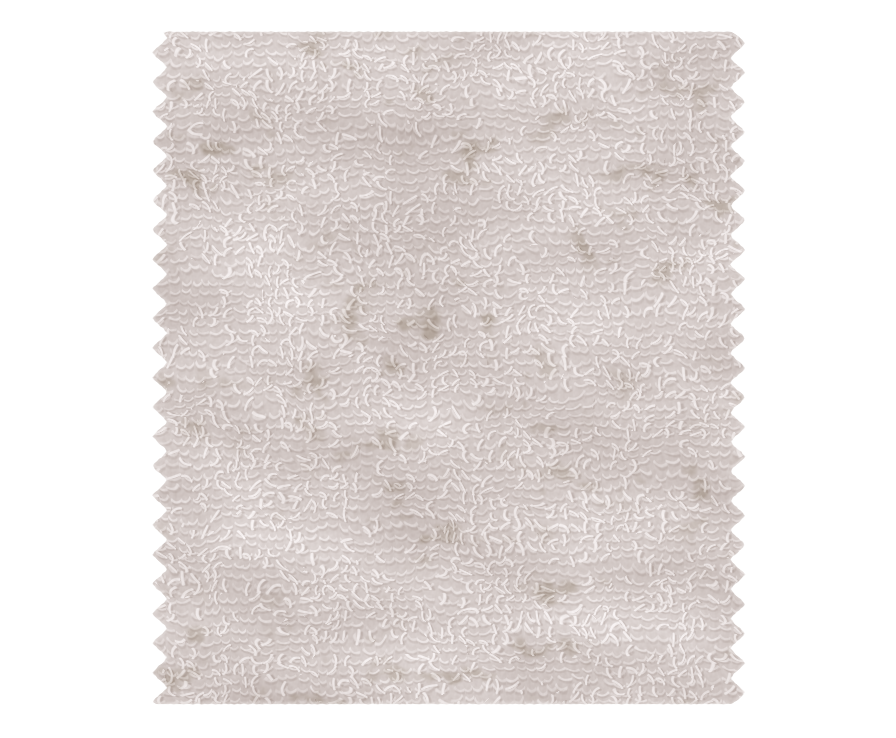
Reproduce this texture procedurally as a Shadertoy shader.

```glsl
// A pale melange knit swatch with pinked left and right edges on white.
// Each grid cell carries a U-shaped yarn loop and a loose slanted strand;
// gradient noise warps the rows and adds soft clouds and tan flecks.

const vec3 WHITE = vec3(1.0);
const vec3 YARN = vec3(0.825, 0.787, 0.776);
const vec3 TONE_SLOPE = vec3(1.0, 1.13, 1.2);
const vec3 FLECK_TINT = vec3(-0.10, -0.11, -0.135);

const vec2 SWATCH_HALF = vec2(0.3915, 0.4555);
const vec2 SWATCH_SHIFT = vec2(0.001, 0.0015);
const float TOOTH_PITCH = 0.04;
const float TOOTH_DEPTH = 0.0185;
const vec2 STITCHES = vec2(68.0, 72.0);   // per canvas height

vec2 hash2(vec2 p) {
    p = vec2(dot(p, vec2(127.1, 311.7)), dot(p, vec2(269.5, 183.3)));
    return fract(sin(p) * 43758.55);
}

float gradientNoise(vec2 p) {
    vec2 i = floor(p), f = p - i;
    vec2 u = f * f * f * (f * (f * 6.0 - 15.0) + 10.0);
    vec4 corner;
    for (int k = 0; k < 4; k++) {
        vec2 o = vec2(k & 1, k >> 1);
        float angle = 6.2832 * hash2(i + o).x;
        corner[k] = dot(vec2(cos(angle), sin(angle)), f - o);
    }
    return mix(mix(corner.x, corner.y, u.x), mix(corner.z, corner.w, u.x), u.y);
}

float fbm(vec2 p, int octaves) {
    float sum = 0.0, gain = 1.0;
    for (int k = 0; k < octaves; k++) {
        sum += gain * gradientNoise(p);
        p = p * 2.03 + 17.3;
        gain *= 0.5;
    }
    return sum;
}

vec2 rotate(vec2 p, float angle) {
    float c = cos(angle), s = sin(angle);
    return vec2(c * p.x + s * p.y, c * p.y - s * p.x);
}

// Approximate distance to a parabolic piece of yarn
float yarnDistance(vec2 p, float angle, float reach, float bend) {
    p = rotate(p, angle);
    float x = clamp(p.x, -reach, reach);
    float across = (p.y - bend * x * x) / sqrt(1.0 + 4.0 * bend * bend * x * x);
    return length(vec2(p.x - x, across));
}

float stroke(float d, float halfWidth, float soft) {
    return 1.0 - smoothstep(halfWidth - soft, halfWidth + soft, d);
}

// x: lit yarn, y: shadow beside it
vec2 knit(vec2 p, float looseness, float soft) {
    vec2 cell = floor(p), result = vec2(0.0);
    for (int j = -1; j <= 1; j++)
    for (int i = -1; i <= 1; i++) {
        vec2 id = cell + vec2(i, j);
        vec2 shape = hash2(id), place = hash2(id + 51.7), kind = hash2(id + 93.1);
        vec2 q = p - id - 0.5 - (place - 0.5) * 0.35;

        float loopAngle = (shape.x - 0.5) * 0.8;
        float loopLight = mix(0.35, 0.8, kind.y);
        vec2 loopPos = q + vec2(0.0, 0.25);
        float loopYarn = yarnDistance(loopPos, loopAngle, 0.40, 1.3);
        float loopShade = yarnDistance(loopPos + vec2(-0.08, 0.24), loopAngle, 0.36, 1.3);

        float lean = 1.57 + (shape.y - 0.5) * 2.3;
        float bend = (kind.y - 0.5) * 2.2;
        float present = step(kind.x, looseness);
        float strand = yarnDistance(q, lean, 0.46, bend);
        float strandShade = yarnDistance(q + vec2(-0.24, 0.10), lean, 0.40, bend);

        result.x = max(result.x, loopLight * stroke(loopYarn, 0.10, soft));
        result.x = max(result.x, present * stroke(strand, 0.11, soft));
        result.y = max(result.y, 0.65 * stroke(loopShade, 0.10, soft * 1.3));
        result.y = max(result.y, present * stroke(strandShade, 0.10, soft * 1.3));
    }
    return result;
}

// Signed distance to the swatch, zigzag on both sides
float swatchDistance(vec2 p) {
    float phase = p.x < 0.0 ? 0.32 : 0.0;
    float tooth = abs(fract(p.y / TOOTH_PITCH + phase) - 0.5) * 2.0;
    tooth = mix(tooth, smoothstep(0.0, 1.0, tooth), 0.6);
    float side = (abs(p.x) - SWATCH_HALF.x - (tooth - 0.5) * TOOTH_DEPTH) * 0.72;
    vec2 d = vec2(side, abs(p.y) - SWATCH_HALF.y) + 0.004;
    return length(max(d, 0.0)) + min(max(d.x, d.y), 0.0) - 0.004;
}

vec3 fabric(vec2 p, float pixel) {
    // Broad horizontal clouds and small tan flecks
    float cloud = fbm(p * vec2(4.5, 9.0) + 3.7, 3);
    float region = smoothstep(-0.25, 0.35, gradientNoise(p * vec2(5.0, 8.0) + 31.0) - 0.4 * cloud);
    float fleck = smoothstep(0.12, 0.60, fbm(p * vec2(19.0, 25.0) + 8.0, 3)) * region;

    // Wavy stitch grid, with fuzzier strands in some zones
    vec2 warp = vec2(fbm(p * 13.0, 2), fbm(p * 13.0 + 40.0, 2));
    float looseness = 0.5 + 0.7 * gradientNoise(p * vec2(7.0, 11.0) + 70.0) + 0.2 * fleck;
    float soft = max(0.07, STITCHES.y * pixel * 0.6);
    vec2 yarn = knit(p * STITCHES + warp * 0.9, looseness, soft);
    float fuzz = fbm(p * vec2(150.0, 130.0), 2);

    float tone = 0.055 * cloud + 0.03 * fuzz - 0.068 * yarn.y * (1.0 - yarn.x);
    tone += yarn.x * mix(0.105, 0.075, fleck);
    return YARN + tone * TONE_SLOPE + FLECK_TINT * fleck * (1.0 - 0.4 * yarn.x);
}

void mainImage(out vec4 fragColor, in vec2 fragCoord) {
    float pixel = 1.0 / iResolution.y;
    vec2 p = (fragCoord - 0.5 * iResolution.xy) * pixel - SWATCH_SHIFT;

    // Cut the cloth out of the white ground, with a slightly paler rim
    float d = swatchDistance(p) + 0.0012 * gradientNoise(p * 160.0);
    vec3 cloth = fabric(p, pixel);
    cloth = mix(cloth, vec3(0.90, 0.875, 0.865), 0.45 * smoothstep(-0.006, 0.0, d));
    float cover = 1.0 - smoothstep(-0.7 * pixel, 0.7 * pixel, d);
    fragColor = vec4(mix(WHITE, clamp(cloth, 0.0, 1.0), cover), 1.0);
}
```
